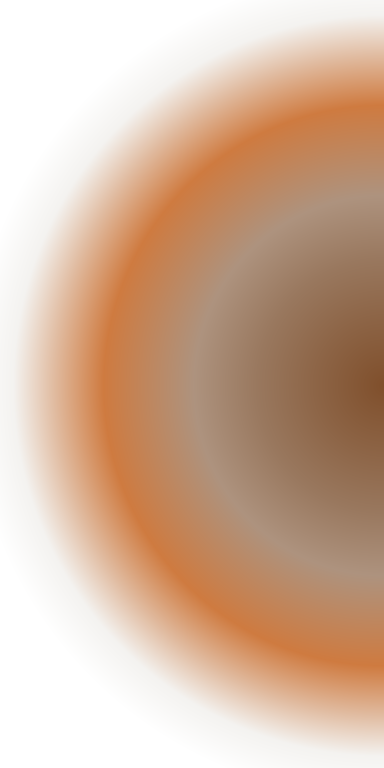
Write a Shadertoy shader that draws this background.

```glsl
// A soft radial glow on white, centred on the right edge: brown core, taupe halo, orange ring.

// Centre as a fraction of the canvas; radii are in half canvas heights
const vec2 GLOW_CENTRE = vec2(1.0, 0.498);

const int STOP_COUNT = 8;
const float STOP_RADIUS[STOP_COUNT] = float[](
    0.0, 0.17, 0.33, 0.495, 0.73, 0.86, 0.965, 1.08);
const vec3 STOP_COLOUR[STOP_COUNT] = vec3[](
    vec3(0.50, 0.31, 0.17),   // core brown
    vec3(0.55, 0.39, 0.27),   // warm brown
    vec3(0.60, 0.47, 0.37),   // dusty brown
    vec3(0.68, 0.575, 0.495), // taupe
    vec3(0.81, 0.48, 0.25),   // orange ring
    vec3(0.88, 0.735, 0.63),  // peach fade
    vec3(0.955, 0.95, 0.94),  // pale grey rim
    vec3(1.0));               // white

// Piecewise linear blend through the colour stops
vec3 glowColour(float radius) {
    vec3 colour = STOP_COLOUR[0];
    for (int i = 1; i < STOP_COUNT; i++) {
        float span = STOP_RADIUS[i] - STOP_RADIUS[i - 1];
        float blend = clamp((radius - STOP_RADIUS[i - 1]) / span, 0.0, 1.0);
        colour = mix(colour, STOP_COLOUR[i], blend);
    }
    return colour;
}

void mainImage(out vec4 fragColor, in vec2 fragCoord) {
    vec2 offset = fragCoord - GLOW_CENTRE * iResolution.xy;
    float radius = length(offset) / (0.5 * iResolution.y);
    fragColor = vec4(glowColour(radius), 1.0);
}
```
